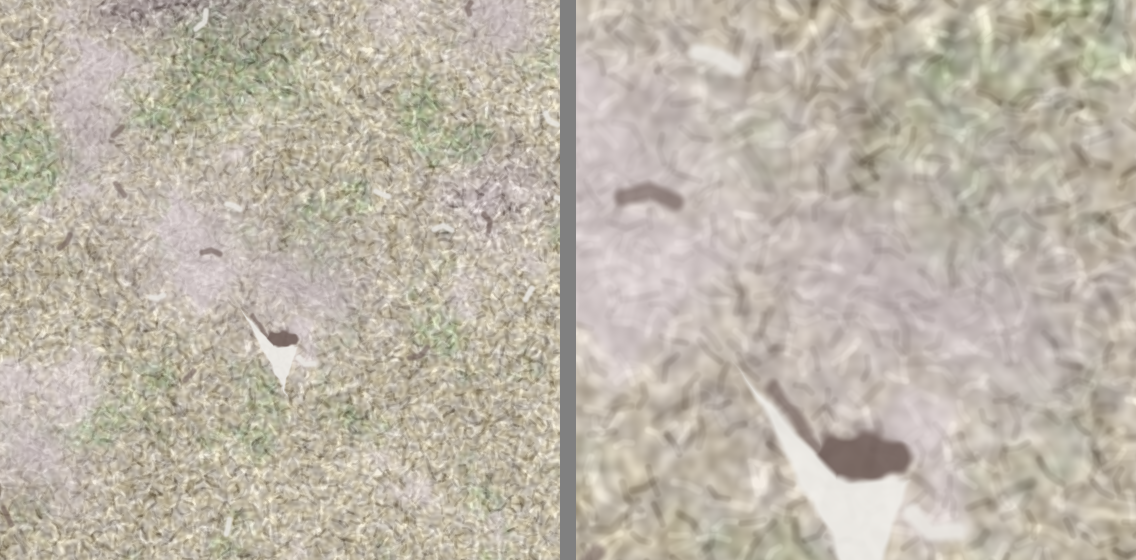
Left: the whole. Right: its middle third, enlarged.
This texture is drawn by a three.js fragment shader. Its source:

```glsl
varying vec2 vUv;

const float TAU = 6.2832;
const vec3 SOIL_DARK = vec3(0.54, 0.51, 0.48);
const vec3 DUST_LIGHT = vec3(0.89, 0.87, 0.84);
const vec3 LEAF_BROWN = vec3(0.43, 0.36, 0.34);
const vec3 CHIP_WHITE = vec3(0.92, 0.91, 0.89);
const vec3 STRAW_TINT = vec3(0.03, 0.015, -0.05);
const vec3 GREEN_TINT = vec3(-0.055, 0.01, -0.035);
const vec3 MAUVE_TINT = vec3(0.005, -0.015, 0.015);

float hash(vec2 p) {
  vec3 q = fract(p.xyx * vec3(0.1031, 0.1030, 0.0973));
  q += dot(q, q.yzx + 33.33);
  return fract((q.x + q.y) * q.z);
}

float cornerSlope(vec2 cell, vec2 offset) {
  float angle = TAU * hash(cell + 71.0);
  return dot(vec2(cos(angle), sin(angle)), offset);
}

float gradientNoise(vec2 p) {
  vec2 i = floor(p), f = fract(p);
  vec2 u = f * f * f * (f * (f * 6.0 - 15.0) + 10.0);
  vec2 e = vec2(1.0, 0.0);
  float low = mix(cornerSlope(i, f), cornerSlope(i + e, f - e), u.x);
  float high = mix(cornerSlope(i + e.yx, f - e.yx), cornerSlope(i + 1.0, f - 1.0), u.x);
  return mix(low, high, u.y);
}

float fbm(vec2 p) {
  float sum = 0.0, gain = 1.0;
  for (int i = 0; i < 4; i++) {
    sum += gain * gradientNoise(p);
    p = mat2(1.6, 1.2, -1.2, 1.6) * p + 17.0;
    gain *= 0.55;
  }
  return sum;
}

float segmentDistance(vec2 p, vec2 a, vec2 b) {
  vec2 ab = b - a;
  return length(p - a - ab * clamp(dot(p - a, ab) / dot(ab, ab), 0.0, 1.0));
}

float edgeDistance(vec2 p, vec2 a, vec2 b) {
  vec2 e = normalize(b - a);
  return dot(p - a, vec2(e.y, -e.x));
}

float triangleDistance(vec2 p, vec2 a, vec2 b, vec2 c) {
  return max(edgeDistance(p, a, b), max(edgeDistance(p, b, c), edgeDistance(p, c, a)));
}

float softBlob(vec2 p, vec2 centre, vec2 size) {
  vec2 q = (p - centre) / size;
  return exp(-dot(q, q));
}

// Scattered bent strokes in jittered cells: x covers pale ones, y dark ones
vec2 strokes(vec2 p, float density, float reach, float width, float keep, float seed) {
  p = p * density + seed;
  vec2 cell = floor(p), cover = vec2(0.0);
  for (int y = -1; y <= 1; y++) {
    for (int x = -1; x <= 1; x++) {
      vec2 id = cell + vec2(float(x), float(y));
      vec2 centre = id + vec2(hash(id + seed), hash(id + seed + 40.0));
      float angle = TAU * hash(id + 90.0);
      vec2 dir = vec2(cos(angle), sin(angle)) * reach * (0.5 + 0.5 * hash(id + 130.0));
      vec2 bend = vec2(-dir.y, dir.x) * (hash(id + 170.0) - 0.5);
      float d = min(segmentDistance(p, centre - dir, centre + bend),
                    segmentDistance(p, centre + bend, centre + dir));
      float ink = (1.0 - smoothstep(0.25 * width, width, d)) * step(hash(id + 210.0), keep);
      float pale = step(0.45, hash(id + 250.0));
      cover = max(cover, ink * vec2(pale, 1.0 - pale));
    }
  }
  return cover;
}

void main() {
  vec2 p = vUv;
  vec2 warped = p + 0.06 * vec2(fbm(p * 7.0), fbm(p * 7.0 + 50.0));
  float patches = fbm(p * 5.0 + 9.0);

  // Bare dust, green growth and dark soil areas
  float bare = softBlob(warped, vec2(0.15, 0.80), vec2(0.07, 0.17))
             + softBlob(warped, vec2(0.34, 0.58), vec2(0.10, 0.12))
             + softBlob(warped, vec2(0.55, 0.48), vec2(0.12, 0.10))
             + softBlob(warped, vec2(0.88, 0.97), vec2(0.08, 0.07))
             + softBlob(warped, vec2(0.06, 0.19), vec2(0.10, 0.09));
  bare = clamp(bare + 0.7 * smoothstep(0.25, 0.6, patches), 0.0, 1.0);
  float green = softBlob(warped, vec2(0.42, 0.87), vec2(0.14, 0.09))
              + softBlob(warped, vec2(0.03, 0.70), vec2(0.08, 0.06))
              + smoothstep(0.0, 0.6, fbm(p * 6.0 + 80.0));
  green = min(green, 1.0) * (1.0 - bare);
  float soil = softBlob(warped, vec2(0.30, 1.0), vec2(0.22, 0.09));
  float mauve = max(max(soil, bare), softBlob(warped, vec2(0.88, 0.64), vec2(0.10, 0.09)));

  // Matted grass grain
  float grain = 0.50 * gradientNoise(warped * 58.0) + 0.45 * gradientNoise(p * 105.0);
  for (int i = 0; i < 4; i++) {
    float layer = float(i);
    vec2 blades = strokes(p, 30.0 + 8.0 * layer, 0.5, 0.16, 0.75, 13.0 * layer + 3.0);
    grain += 0.20 * blades.x - 0.25 * blades.y;
  }
  float tone = 0.55 + grain * mix(1.0, 0.42, bare) + 0.20 * patches;
  tone += 0.13 * bare - 0.25 * soil - 0.12 * green;
  vec3 color = mix(SOIL_DARK, DUST_LIGHT, clamp(tone, -0.35, 1.15));

  // Hue shifts between straw, green and mauve
  float straw = (1.0 - mauve) * (0.65 + gradientNoise(p * 42.0 + 30.0));
  color += STRAW_TINT * straw + MAUVE_TINT * mauve;
  color += GREEN_TINT * green * (0.8 + gradientNoise(p * 50.0));

  // Sparse pale chips and dark crumbs
  vec2 chips = strokes(p, 7.0, 0.13, 0.055, 0.28, 5.0);
  color = mix(color, CHIP_WHITE, 0.85 * chips.x);
  color = mix(color, LEAF_BROWN, 0.6 * chips.y);

  // Torn white shard with a curled brown leaf
  vec2 torn = p + 0.004 * vec2(gradientNoise(p * 70.0), gradientNoise(p * 70.0 + 20.0));
  vec2 top = vec2(0.445, 0.427), notch = vec2(0.488, 0.380);
  vec2 tip = vec2(0.505, 0.312), side = vec2(0.528, 0.378);
  float shard = min(triangleDistance(torn, top, tip, notch), triangleDistance(torn, notch, tip, side));
  float leaf = softBlob(torn, vec2(0.502, 0.394), vec2(0.030, 0.018));
  leaf = smoothstep(0.3, 0.6, leaf + 0.4 * gradientNoise(p * 75.0));
  float stem = 1.0 - smoothstep(0.001, 0.006, segmentDistance(torn, vec2(0.449, 0.437), vec2(0.482, 0.396)));
  color = mix(color, LEAF_BROWN, 0.85 * max(leaf, 0.7 * stem));
  color = mix(color, CHIP_WHITE + 0.03 * grain, 1.0 - smoothstep(0.0, 0.005, shard));

  gl_FragColor = vec4(clamp(color, 0.0, 1.0), 1.0);
}
```
